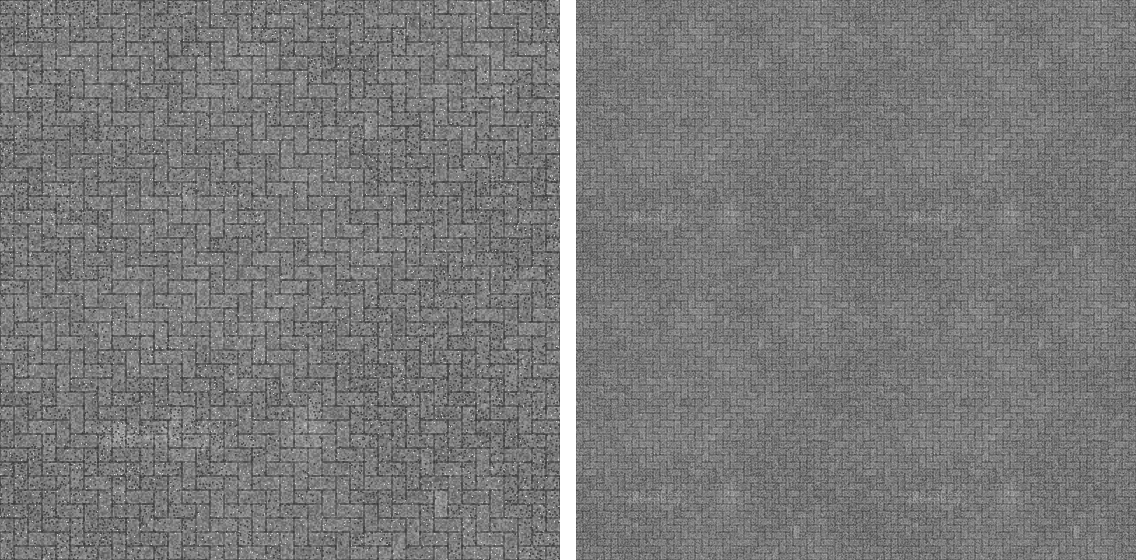
Left, the tile; right, the same tile 2 across and 2 down.
This texture is drawn by a WebGL 2 fragment shader. Its source:

```glsl
#version 300 es
precision highp float;
// Grey concrete pavers in a herringbone bond, pitted and flecked with pale grit; tiles seamlessly.
#define CELLS 40.0          // paver widths across the tile, a multiple of 4
#define JOINT 0.035         // half joint width, in paver widths
#define CORNER 0.13         // corner radius, in paver widths
#define WOBBLE 0.07         // raggedness of paver edges
#define GRAIN 0.23          // strength of the fine surface grain
#define PIT_RADIUS 0.0016   // in canvas units
#define GRIT_RADIUS 0.00105
#define PIT_DENSITY 0.42
#define GRIT_DENSITY 0.13

uniform vec2 u_resolution;
out vec4 fragColor;

const vec3 PAVER = vec3(0.495);
const vec3 JOINT_DARK = vec3(0.20);
const vec3 PIT_DARK = vec3(0.23);
const vec3 GRIT_PALE = vec3(0.88);

// Integer hash of a lattice point, giving three values in 0..1
vec3 hash3(vec2 p, float seed) {
  uvec3 v = uvec3(ivec3(vec3(p, seed))) * 1664525u + 1013904223u;
  for (int i = 0; i < 2; i++) {
    v.x += v.y * v.z;
    v.y += v.z * v.x;
    v.z += v.x * v.y;
    v ^= v >> 16u;
  }
  return vec3(v & 65535u) / 65535.0;
}

// Value noise with n lattice cells across the tile, wrapping at its edges
float wrapNoise(vec2 uv, float n, float seed) {
  vec2 p = uv * n, i = floor(p), f = fract(p);
  f = f * f * (3.0 - 2.0 * f);
  float a = hash3(mod(i, n), seed).x;
  float b = hash3(mod(i + vec2(1, 0), n), seed).x;
  float c = hash3(mod(i + vec2(0, 1), n), seed).x;
  float d = hash3(mod(i + vec2(1, 1), n), seed).x;
  return mix(mix(a, b, f.x), mix(c, d, f.x), f.y);
}

// Coverage of scattered round spots, one candidate per wrapping cell
float spots(vec2 uv, float n, float density, float radius, float pixel, float seed) {
  vec2 base = floor(uv * n);
  float cover = 0.0;
  for (int y = -1; y <= 1; y++)
    for (int x = -1; x <= 1; x++) {
      vec2 cell = base + vec2(x, y);
      vec3 h = hash3(mod(cell, n), seed);
      float dist = length(uv - (cell + h.xy) / n);
      float spot = 1.0 - smoothstep(radius - 0.5 * pixel, radius + 0.5 * pixel, dist);
      cover = max(cover, spot * step(h.z, density));
    }
  return cover;
}

float roundedBox(vec2 p, vec2 halfSize, float r) {
  vec2 q = abs(p) - halfSize + r;
  return length(max(q, 0.0)) + min(max(q.x, q.y), 0.0) - r;
}

// Herringbone: xy = offset from paver centre, zw = paver's first cell; also its half size
vec4 herringbone(vec2 p, out vec2 halfSize) {
  vec2 cell = floor(p);
  float k = mod(cell.x - cell.y, 4.0);   // 0, 3: upright halves; 1, 2: flat halves
  bool upright = k < 0.5 || k > 2.5;
  halfSize = upright ? vec2(0.5, 1.0) : vec2(1.0, 0.5);
  vec2 first = cell;
  if (k > 2.5) first.y -= 1.0;
  else if (k > 1.5) first.x -= 1.0;
  return vec4(p - first - halfSize, mod(first, CELLS));
}

void main() {
  vec2 uv = gl_FragCoord.xy / u_resolution;
  float pixel = 1.0 / min(u_resolution.x, u_resolution.y);

  // Paver layout and depth inside its edge
  vec2 halfSize;
  vec4 paver = herringbone(uv * CELLS, halfSize);
  vec3 random = hash3(paver.zw, 1.0);
  float ragged = wrapNoise(uv, 240.0, 2.0) - 0.5;
  float depth = -roundedBox(paver.xy, halfSize, CORNER) + ragged * WOBBLE;

  // Surface tone: broad stains, paver variation, grain and pale worn blotches
  float broad = wrapNoise(uv, 7.0, 3.0);
  float grain = wrapNoise(uv, 400.0, 4.0) - 0.5;
  float mottling = wrapNoise(uv, 110.0, 5.0) - 0.5;
  float worn = smoothstep(0.78, 0.98, wrapNoise(uv, 9.0, 6.0)) * wrapNoise(uv, 64.0, 7.0);
  float tone = grain * GRAIN + mottling * 0.05 + (random.x - 0.5) * 0.035;
  vec3 color = PAVER + tone - (broad - 0.5) * 0.03 + worn * 0.12;

  // Soft pale rim just inside the joint
  color += 0.035 * smoothstep(0.06, 0.13, depth) * (1.0 - smoothstep(0.13, 0.24, depth));

  // Pits gather in patches and on particular pavers
  float pitted = smoothstep(0.35, 0.8, mix(broad, random.y, 0.45));
  float pits = spots(uv, 180.0, 0.04 + PIT_DENSITY * pitted, PIT_RADIUS, pixel, 8.0);
  color = mix(color, PIT_DARK, pits * 0.85);

  // Joints, unevenly filled
  float soft = 0.035 + 0.5 * pixel * CELLS;
  float joint = 1.0 - smoothstep(JOINT - soft, JOINT + soft, depth);
  float fill = 0.7 + 0.3 * wrapNoise(uv, 160.0, 9.0);
  color = mix(color, JOINT_DARK, joint * fill);

  // Pale grit flecks
  float gritty = mix(wrapNoise(uv, 10.0, 10.0), random.z, 0.5);
  float grit = spots(uv, 200.0, GRIT_DENSITY * gritty, GRIT_RADIUS, pixel, 11.0);
  color = mix(color, GRIT_PALE, grit * (1.0 - 0.6 * joint));

  fragColor = vec4(clamp(color, 0.0, 1.0), 1.0);
}
```
